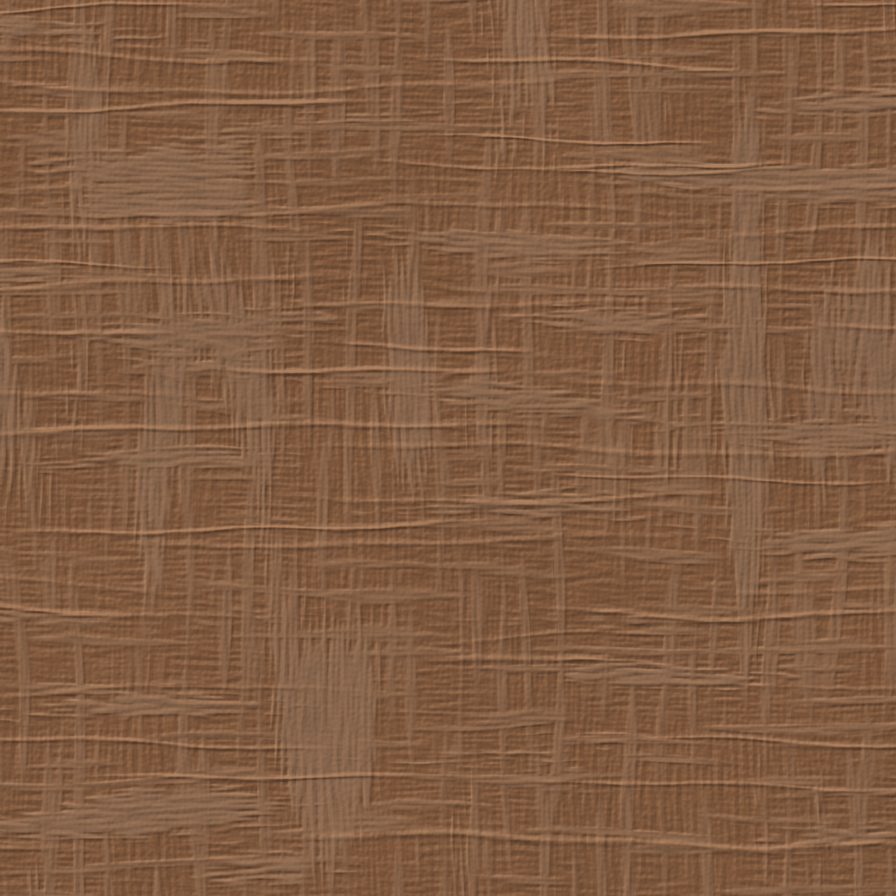
Reproduce this texture procedurally as a three.js fragment shader.

```glsl
// Rough brown woven bark cloth: crossed fibres, loose strands and long wavy threads.
varying vec2 vUv;

const vec3 GROUND = vec3(0.500, 0.345, 0.236);
const vec3 FIBRE = vec3(0.522, 0.392, 0.298);
const vec3 HIGHLIGHT = vec3(0.680, 0.505, 0.375);
const vec3 SHADOW = vec3(0.335, 0.232, 0.162);

const vec2 LIGHT_STEP = vec2(-0.0012, 0.0018); // towards the light, upper left
const float RELIEF = 2.3;                      // strength of the slope shading
const float HOLLOWS = 0.45;                    // darkening of low places
const float MEAN_HEIGHT = 0.32;
const float FINE = 180.0;                      // fibres across the canvas
const float STRANDS = 60.0;                    // strand cells across the canvas
const float BUNDLES = 15.0;                    // bundle cells across the canvas
const int THREADS = 34;
const float THREAD_HEIGHT = 0.55;

float hash(float n) {
  return fract(sin(n * 12.9898) * 43758.545);
}

vec2 gradientAt(vec2 cell) {
  float turn = 6.28318 * fract(sin(dot(cell, vec2(127.1, 311.7))) * 43758.545);
  return vec2(cos(turn), sin(turn));
}

// Gradient noise, about -0.7 to 0.7
float noise(vec2 p) {
  vec2 i = floor(p);
  vec2 f = p - i;
  vec2 u = f * f * f * (f * (f * 6.0 - 15.0) + 10.0);
  vec2 e = vec2(1.0, 0.0);
  float a = dot(gradientAt(i), f);
  float b = dot(gradientAt(i + e.xy), f - e.xy);
  float c = dot(gradientAt(i + e.yx), f - e.yx);
  float d = dot(gradientAt(i + e.xx), f - e.xx);
  return mix(mix(a, b, u.x), mix(c, d, u.x), u.y);
}

// Long wavy horizontal threads, denser towards the top
float threads(vec2 p) {
  float ridge = 0.0;
  for (int i = 0; i < THREADS; i++) {
    float seed = float(i) * 7.31 + 1.7;
    float phase = 6.28318 * hash(seed);
    float y = pow((float(i) + hash(seed + 1.0)) / float(THREADS), 0.75);
    float reach = mix(0.12, 0.5, hash(seed + 2.0));
    float along = abs(fract(p.x - hash(seed + 3.0) + 0.5) - 0.5) / reach;
    float wave = 0.007 * sin(p.x * mix(4.0, 10.0, hash(seed + 4.0)) + phase)
               + 0.002 * sin(p.x * 27.0 + phase * 3.0);
    float width = mix(0.0018, 0.0036, hash(seed + 5.0));
    float d = (p.y - y - wave) / width;
    float strength = mix(0.45, 1.0, hash(seed + 6.0));
    ridge = max(ridge, strength * smoothstep(1.0, 0.5, along) * exp(-d * d));
  }
  return ridge;
}

// x: surface height, y: cover by loose grey fibre
vec2 cloth(vec2 p) {
  vec2 bend = vec2(noise(p * vec2(5.0, 3.0)), noise(p * vec2(3.0, 5.0) + 31.0));
  vec2 q = p + 0.012 * bend;

  // Fine fibres in both directions
  float fineAcross = noise(q * vec2(FINE * 0.16, FINE) + 7.0);
  float fineUp = noise(q * vec2(FINE, FINE * 0.13) + 53.0);
  float grain = noise(p * FINE * 1.2 + 91.0);
  float upright = smoothstep(-0.15, 0.25, noise(p * vec2(9.0, 5.0) + 17.0));
  float height = 0.15 + 0.5 * mix(fineAcross, fineUp, 0.25 + 0.5 * upright) + 0.12 * grain;
  float cover = 0.0;

  // Narrow strands, upright ones below the lying ones
  float strandUp = smoothstep(0.02, 0.3, noise(q * vec2(STRANDS, 5.0) + 113.0));
  height = mix(height, 0.42 + 0.38 * fineUp + 0.08 * grain, 0.85 * strandUp);
  cover = max(cover, 0.65 * strandUp);
  float strandAcross = smoothstep(0.1, 0.38, noise(q * vec2(6.0, STRANDS * 1.1) + 171.0));
  height = mix(height, 0.48 + 0.38 * fineAcross + 0.08 * grain, 0.8 * strandAcross);
  cover = max(cover, 0.65 * strandAcross);

  // Wide flat bundles that fray at the edge
  float bundleUp = noise(q * vec2(BUNDLES, 2.6) + 211.0) + 0.22 * fineUp;
  bundleUp = smoothstep(0.16, 0.36, bundleUp);
  height = mix(height, 0.46 + 0.42 * fineUp + 0.08 * grain, 0.8 * bundleUp);
  float bundleAcross = noise(q * vec2(2.6, BUNDLES * 1.2) + 257.0) + 0.22 * fineAcross;
  bundleAcross = smoothstep(0.18, 0.38, bundleAcross);
  height = mix(height, 0.5 + 0.42 * fineAcross + 0.08 * grain, 0.8 * bundleAcross);
  cover = max(cover, max(bundleUp, bundleAcross));

  float thread = threads(p + 0.004 * bend + vec2(0.0, 0.0012 * fineAcross));
  return vec2(height + THREAD_HEIGHT * thread, max(cover, 0.6 * thread));
}

void main() {
  vec2 here = cloth(vUv);
  float slope = here.x - cloth(vUv + LIGHT_STEP).x;
  float broad = noise(vUv * 4.0 + 301.0);
  float tone = RELIEF * slope + HOLLOWS * (here.x - MEAN_HEIGHT) + 0.12 * broad;

  vec3 colour = mix(GROUND, FIBRE, here.y);
  colour = mix(colour, HIGHLIGHT, clamp(tone, 0.0, 1.0));
  colour = mix(colour, SHADOW, clamp(-tone, 0.0, 1.0));
  gl_FragColor = vec4(colour, 1.0);
}
```
